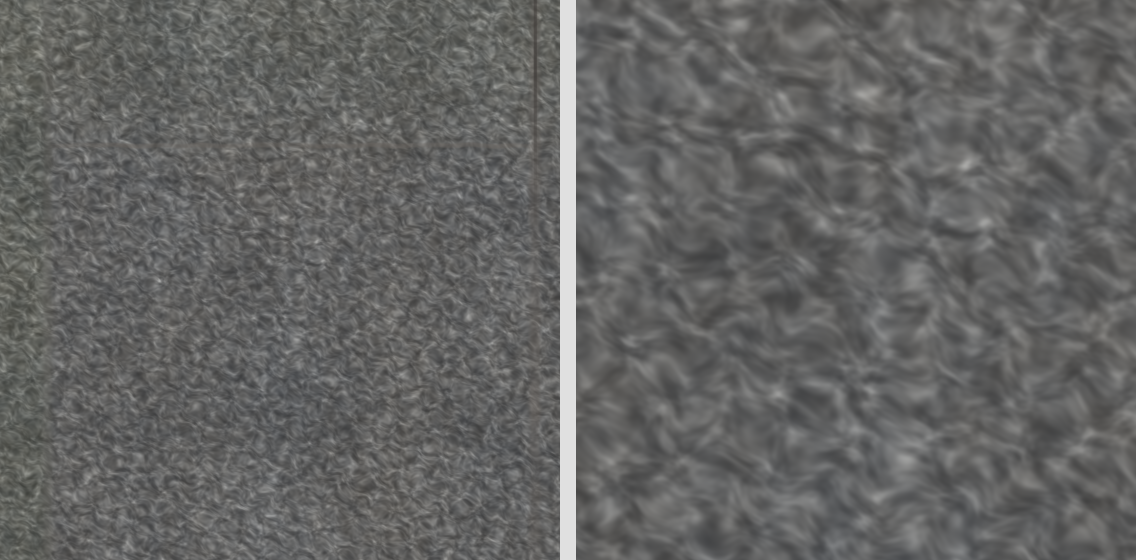
Left: the whole. Right: its middle third, enlarged.
A Shadertoy shader for this texture:

```glsl
vec2 hash2(vec2 p)
{
    vec3 q = fract(p.xyx * vec3(0.1031, 0.1030, 0.0973));
    q += dot(q, q.yzx + 33.33);
    return fract((q.xx + q.yz) * q.zy);
}

float cornerSlope(vec2 cell, vec2 offset, vec2 local)
{
    float angle = 6.28318 * hash2(cell + offset + 200.0).x;
    return dot(vec2(cos(angle), sin(angle)), local - offset);
}

// Gradient noise, roughly -0.7 to 0.7
float noise(vec2 p)
{
    vec2 cell = floor(p);
    vec2 f = p - cell;
    vec2 s = f * f * f * (f * (f * 6.0 - 15.0) + 10.0);
    float low = mix(cornerSlope(cell, vec2(0, 0), f), cornerSlope(cell, vec2(1, 0), f), s.x);
    float high = mix(cornerSlope(cell, vec2(0, 1), f), cornerSlope(cell, vec2(1, 1), f), s.x);
    return mix(low, high, s.y);
}

// Noise stretched along a direction; freq = (along, across)
float streaks(vec2 p, float angle, vec2 freq)
{
    float c = cos(angle);
    float s = sin(angle);
    return noise(vec2(c * p.x + s * p.y, c * p.y - s * p.x) * freq);
}

vec2 warp(vec2 p, float freq, float amount)
{
    return p + amount * vec2(noise(p * freq + 17.0), noise(p * freq + 71.0));
}

// Mineral grain brightness, centred on zero
float granite(vec2 p)
{
    vec2 q = warp(p, 34.0, 0.010);
    float grain = 0.135 * streaks(q, -0.45, vec2(44.0, 76.0));
    grain += 0.115 * streaks(q + 3.1, -0.60, vec2(72.0, 125.0));
    grain += 0.070 * streaks(q + 5.7, 0.25, vec2(85.0, 130.0));
    grain += 0.055 * streaks(q + 8.3, -0.40, vec2(150.0, 230.0));
    float patches = 0.050 * noise(p * 20.0 + 4.0) + 0.045 * noise(p * 6.0 + 9.0);
    return grain + patches;
}

// Soft line profile around zero distance
float band(float dist, float halfWidth)
{
    return 1.0 - smoothstep(0.25 * halfWidth, halfWidth, abs(dist));
}

void mainImage(out vec4 fragColor, in vec2 fragCoord)
{
    vec2 p = fragCoord / iResolution.xy;
    vec2 wobble = warp(p, 22.0, 0.004);
    const float leftX = 0.085;
    const float rightX = 0.955;
    const float seamY = 0.740;

    // Stone, with bright grains slightly stronger than dark ones
    float n = granite(p);
    float light = 0.381 + 1.10 * n + 2.0 * n * n;
    light += 0.012 * smoothstep(0.7, 1.0, p.y);
    vec3 color = light * vec3(1.0, 1.0, 0.982);

    // Faint warm and cool drift, greener beyond the left seam and at the top
    float warmth = 0.7 * noise(p * 5.0 + 31.0) + 0.6 * noise(p * 38.0 + 53.0);
    color += warmth * vec3(0.014, 0.002, -0.014);
    float edgeGreen = 1.0 - smoothstep(leftX - 0.02, leftX + 0.02, p.x);
    edgeGreen = max(edgeGreen, 0.7 * smoothstep(0.65, 0.95, p.y));
    color += edgeGreen * vec3(-0.002, 0.004, -0.010);
    color += (1.0 - edgeGreen) * vec3(0.0, 0.0, 0.005);

    // Worn tile seams
    float leftSeam = band(wobble.x - leftX, 0.012);
    float rightSeam = band(wobble.x - rightX, 0.014);
    float span = smoothstep(leftX - 0.01, leftX + 0.03, p.x)
               * (1.0 - smoothstep(rightX - 0.02, rightX + 0.01, p.x));
    float crossSeam = band(wobble.y - seamY, 0.006) * span;
    float wear = 0.75 + 0.6 * noise(p * 11.0 + 13.0);
    color = mix(color, vec3(0.395, 0.390, 0.370), 0.42 * leftSeam * wear);
    color = mix(color, vec3(0.400, 0.375, 0.355), 0.45 * rightSeam * wear);
    color = mix(color, vec3(0.420, 0.400, 0.380), 0.60 * crossSeam * wear);

    // Open dark gap in the upper right seam
    float gap = band(p.x - rightX - 0.001, 0.0045) * smoothstep(0.50, 0.95, p.y);
    color = mix(color, vec3(0.240, 0.225, 0.215), 0.75 * gap * wear);

    fragColor = vec4(clamp(color, 0.0, 1.0), 1.0);
}
```
